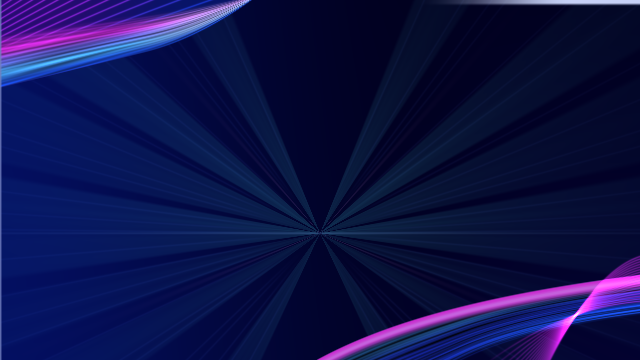
This background is drawn by a WebGL 1 fragment shader. Its source:

```glsl
precision highp float;
// Navy stage with mirrored light rays and silky neon ribbons in two corners.
uniform vec2 u_resolution;

#define ASPECT 1.7778
#define RAY_CENTER vec2(0.889, 0.352)
#define RAY_COLOR vec3(0.055, 0.17, 0.15)
#define RAY_FADE 1.7
#define LEFT_BLUE vec3(0.012, 0.06, 0.385)
#define RIGHT_NAVY vec3(0.003, 0.002, 0.125)
#define MAGENTA vec3(0.85, 0.17, 0.86)
#define CYAN vec3(0.28, 0.67, 0.96)
#define BLUE vec3(0.09, 0.29, 0.85)
#define LILAC vec3(0.80, 0.74, 0.98)

float hash(float n) { return fract(sin(n * 12.99) * 4375.85); }

vec2 gradient(vec2 cell) {
  float a = 6.2832 * hash(dot(cell, vec2(1.0, 17.31)));
  return vec2(cos(a), sin(a));
}

float gradientNoise(vec2 p) {
  vec2 i = floor(p), f = fract(p), e = vec2(0.0, 1.0);
  vec2 u = f * f * (3.0 - 2.0 * f);
  float low = mix(dot(gradient(i), f), dot(gradient(i + e.yx), f - e.yx), u.x);
  float high = mix(dot(gradient(i + e), f - e), dot(gradient(i + 1.0), f - 1.0), u.x);
  return mix(low, high, u.y);
}

// Soft line of the given half width, never thinner than the pixel size.
float line(float dist, float width, float px) {
  float w = max(width, px);
  return exp(-dist * dist / (w * w)) * width / w;
}

float wedge(float angle, float lo, float hi) {
  return smoothstep(lo - 0.6, lo + 0.6, angle) * (1.0 - smoothstep(hi - 0.6, hi + 0.6, angle));
}

vec3 rays(vec2 p, float px) {
  vec2 q = vec2(abs(p.x - RAY_CENTER.x) + 0.0001, p.y - RAY_CENTER.y);
  float r = length(q), angle = degrees(atan(q.y, q.x));
  // Broad beams, above and below the horizon
  float beam = wedge(angle, 0.0, 10.0) + 0.75 * wedge(angle, 12.5, 26.0)
    + wedge(angle, 30.0, 42.0) + 0.8 * wedge(angle, 57.0, 68.0)
    + 0.9 * wedge(angle, -8.0, 0.0) + 0.5 * wedge(angle, -20.0, -11.0)
    + 0.55 * wedge(angle, -36.0, -25.0) + 0.6 * wedge(angle, -65.0, -54.0);
  beam *= 0.9 + 0.4 * gradientNoise(vec2(angle * 0.55, 3.5));
  float fade = exp(-RAY_FADE * r);
  vec3 col = RAY_COLOR * beam * fade;
  // Hairlines scattered over the fan
  for (int i = 0; i < 26; i++) {
    float a = radians(mix(-65.0, 68.0, (float(i) + hash(float(i) + 2.0)) / 26.0));
    float d = q.y * cos(a) - q.x * sin(a);
    col += vec3(0.05, 0.07, 0.12) * line(d, 0.0016, px) * exp(-r) * smoothstep(0.05, 0.3, r);
  }
  // Rosy accents and the horizon
  float rosy = wedge(angle, 48.0, 49.5) + wedge(angle, -23.0, -21.5);
  col += vec3(0.18, 0.12, 0.16) * rosy * exp(-5.0 * r);
  return col + vec3(0.11, 0.15, 0.18) * line(q.y, 0.003, px) * exp(-1.8 * r);
}

vec3 topRibbon(vec3 col, vec2 p, float px) {
  float d = 1.0 - p.y, bend = pow(max(p.x - 0.4, 0.0), 2.0);
  float lower = 0.243 - 0.245 * p.x - 0.8 * bend;
  float upper = 0.127 - 0.157 * p.x - 0.3 * bend;
  float t = (d - upper) / max(lower - upper, 0.006);
  float inside = 1.0 - smoothstep(-px, px, d - lower);
  // Violet veil with crossing strands
  vec3 veil = mix(vec3(0.17, 0.04, 0.45), vec3(0.03, 0.08, 0.42), smoothstep(0.1, 0.55, p.x));
  for (int i = 0; i < 13; i++) {
    float k = float(i) / 12.0;
    float curve = mix(0.02, 0.22, k) - mix(0.65, 0.32, k) * p.x;
    vec3 tint = mix(MAGENTA, BLUE, smoothstep(0.55, 1.0, k));
    veil += 0.5 * tint * line(d - curve, 0.0025, px);
  }
  col = mix(col, veil, inside * 0.9);
  // Silk band, magenta above and blue below
  vec3 silk = mix(MAGENTA, vec3(0.42, 0.45, 0.95), smoothstep(0.1, 0.42, t));
  silk = mix(silk, CYAN, smoothstep(0.4, 0.65, t));
  silk = mix(silk, BLUE, smoothstep(0.65, 0.95, t));
  silk = mix(silk, LILAC, 0.75 * smoothstep(0.3, 0.62, p.x) * (1.0 - smoothstep(0.6, 1.0, t)));
  silk *= 0.88 + 0.75 * gradientNoise(vec2(p.x * 3.0, t * 16.0 + p.x * 4.0));
  return mix(col, silk, inside * smoothstep(-0.35, 0.2, t) * 0.92);
}

vec3 bottomRibbon(vec3 col, vec2 p, float px) {
  float s = max(p.x - 0.88, 0.0), q = max(p.x - 1.28, 0.0);
  float upper = 0.546 * s / (1.0 + 1.2 * s) + min(p.x - 0.88, 0.0);
  float lower = 0.5 * q / (1.0 + 1.9 * q) + 0.5 * min(p.x - 1.28, 0.0);
  float depth = upper - p.y, t = depth / max(upper - lower, 0.01);
  float inside = smoothstep(-px, px, depth) * (1.0 - smoothstep(0.92, 1.04, t));
  // Teal to blue strands beneath the bright rim
  float strands = gradientNoise(vec2(p.x * 2.0, t * 30.0));
  vec3 body = mix(vec3(0.09, 0.23, 0.38), vec3(0.07, 0.13, 0.55), smoothstep(0.25, 0.5, t));
  body = mix(body, BLUE, smoothstep(0.5, 0.95, t) * smoothstep(1.1, 1.6, p.x));
  col = mix(col, body * (0.85 + 1.1 * strands), inside * 0.9);
  float rim = smoothstep(-px, px, depth) * (1.0 - smoothstep(0.018, 0.04, depth));
  vec3 rimColor = mix(MAGENTA, LILAC, 0.4 * line(depth - 0.016, 0.008, px));
  col = mix(col, rimColor, rim * 0.92);
  // Magenta fan twisting through one knot
  float x = p.x - 1.6;
  for (int i = 0; i < 18; i++) {
    float m = mix(0.35, 1.5, float(i) / 17.0);
    float d = p.y - 0.125 - m * x + 2.2 * m * x * x;
    float slope = m * (1.0 - 4.4 * x);
    float glow = line(d * inversesqrt(1.0 + slope * slope), 0.0028, px);
    col += vec3(0.55, 0.08, 0.5) * glow * smoothstep(-0.32, 0.0, x) * 0.65;
  }
  return col;
}

void main() {
  vec2 p = gl_FragCoord.xy / u_resolution * vec2(ASPECT, 1.0);
  float px = 1.0 / u_resolution.y;
  vec3 col = mix(LEFT_BLUE, RIGHT_NAVY, smoothstep(-0.1, 1.3, p.x + 0.12 * p.y));
  col += vec3(0.006, 0.006, 0.06) * (1.0 - p.y) * smoothstep(0.8, 1.6, p.x);
  col += rays(p, px);
  col = topRibbon(col, p, px);
  col = bottomRibbon(col, p, px);
  // Pale slivers on the left and top edges
  col = mix(col, vec3(0.45, 0.5, 0.75), 0.8 * (1.0 - smoothstep(0.002, 0.006, p.x)));
  float bar = smoothstep(1.15, 1.6, p.x) * smoothstep(0.983, 0.993, p.y);
  col = mix(col, vec3(0.78, 0.82, 0.97), bar);
  gl_FragColor = vec4(clamp(col, 0.0, 1.0), 1.0);
}
```
